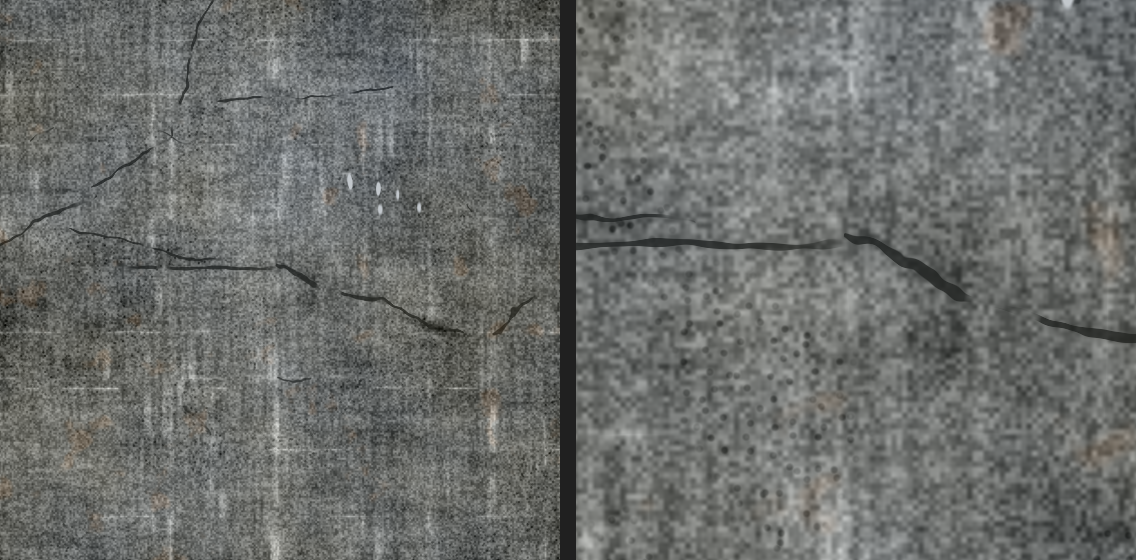
Left, the full canvas; right, a detail of the centre.
Write a Shadertoy shader that draws this texture.

```glsl
float hash(vec2 c) {
    vec3 q = fract(c.xyx * 0.1031);
    q += dot(q, q.yzx + 33.33);
    return fract((q.x + q.y) * q.z);
}

vec2 hash2(vec2 c) {
    return vec2(hash(c), hash(c + 71.7));
}

float valueNoise(vec2 p) {
    vec2 i = floor(p), f = fract(p);
    f = f * f * (3.0 - 2.0 * f);
    return mix(mix(hash(i), hash(i + vec2(1, 0)), f.x),
               mix(hash(i + vec2(0, 1)), hash(i + vec2(1, 1)), f.x), f.y);
}

float fbm(vec2 p) {
    float sum = 0.0, amp = 0.533;
    for (int i = 0; i < 4; i++) {
        sum += amp * valueNoise(p);
        p = mat2(1.6, 1.2, -1.2, 1.6) * p + 17.3;
        amp *= 0.5;
    }
    return sum;
}

// Distance to the nearest jittered cell point
float cellular(vec2 p) {
    vec2 i = floor(p);
    float d = 2.0;
    for (int y = -1; y <= 1; y++)
        for (int x = -1; x <= 1; x++) {
            vec2 c = i + vec2(x, y);
            d = min(d, length(c + hash2(c) - p));
        }
    return d;
}

// Tapered line, with a soft shadow around it
float crack(vec2 p, vec2 a, vec2 b, float width, float pixel) {
    vec2 ab = b - a;
    float t = clamp(dot(p - a, ab) / dot(ab, ab), 0.0, 1.0);
    float d = length(p - a - t * ab);
    float w = width * (0.2 + 1.1 * valueNoise(p * 60.0)) * smoothstep(0.0, 0.08, min(t, 1.0 - t) + 0.02);
    float gaps = smoothstep(0.15, 0.45, valueNoise(p * 38.0 + a * 90.0));
    return gaps * (1.0 - smoothstep(w, w + 1.3 * pixel, d)) + 0.22 * exp(-d / (width * 3.0));
}

float blob(vec2 p, vec2 centre, vec2 size) {
    vec2 q = (p - centre) / size;
    return exp(-dot(q, q));
}

float cracks(vec2 p, float px) {
    vec2 q = p + 0.045 * (vec2(fbm(p * 13.0), fbm(p * 13.0 + 40.0)) - 0.5);
    float c = crack(q, vec2(-0.02, 0.55), vec2(0.17, 0.65), 0.0014, px);
    c = max(c, crack(q, vec2(0.16, 0.67), vec2(0.30, 0.75), 0.0013, px));
    c = max(c, crack(q, vec2(0.30, 0.75), vec2(0.38, 1.02), 0.0010, px));
    c = max(c, crack(q, vec2(0.13, 0.585), vec2(0.41, 0.53), 0.0010, px));
    c = max(c, crack(mix(p, q, 0.25), vec2(0.21, 0.522), vec2(0.50, 0.522), 0.0019, px));
    c = max(c, crack(q, vec2(0.49, 0.525), vec2(0.82, 0.40), 0.0018, px));
    c = max(c, crack(q, vec2(0.87, 0.395), vec2(1.01, 0.515), 0.0013, px));
    c = max(c, crack(q, vec2(0.39, 0.82), vec2(0.69, 0.84), 0.0008, px));
    // Scattered hairlines
    for (int i = 0; i < 7; i++) {
        vec2 a = hash2(vec2(i, 5.0));
        vec2 reach = (hash2(vec2(i, 23.0)) - 0.5) * vec2(0.16, 0.22);
        c = max(c, 0.7 * crack(q, a, a + reach, 0.0008, px));
    }
    return c;
}

// Light formwork seams and worn vertical scuffs
float seamsAndScuffs(vec2 p, float streak) {
    float light = 0.0;
    vec2 wobble = 0.005 * (vec2(valueNoise(p.yx * 22.0), valueNoise(p * 22.0)) - 0.5);
    vec2 broken = smoothstep(0.45, 0.8, vec2(fbm(p * vec2(40, 16)), fbm(p * vec2(16, 40) + 8.0)));
    for (int i = 0; i < 10; i++) {
        vec2 d = abs(p + wobble - hash2(vec2(i, 41.0)));
        light += dot(broken, exp(-d / vec2(0.004, 0.002))) * 0.22;
    }
    for (int i = 0; i < 26; i++) {
        vec2 size = mix(vec2(0.006, 0.015), vec2(0.022, 0.05), hash2(vec2(i, 67.0)));
        light += 0.17 * blob(p, hash2(vec2(i, 89.0)), size) * smoothstep(0.3, 0.8, streak);
    }
    return light;
}

void mainImage(out vec4 fragColor, in vec2 fragCoord) {
    vec2 p = fragCoord / iResolution.xy;
    float pixel = 1.0 / iResolution.y;

    // Weathered base: clouds, brushed streaks and sharp grain
    float clouds = fbm(p * 4.5 + 3.0) - 0.5;
    float mottling = fbm(p * vec2(16, 24)) - 0.5;
    float vertical = valueNoise(p * vec2(150, 11));
    float horizontal = valueNoise(p * vec2(13, 125));
    float grain = valueNoise(p * 310.0) - 0.5;
    float coarse = valueNoise(p * 165.0 + 9.0) - 0.5;
    float tone = 0.412 + 0.23 * clouds + 0.15 * mottling + 0.24 * grain + 0.10 * coarse;
    tone += 0.10 * (vertical - 0.5) + 0.08 * (horizontal - 0.5);

    // Pale cool area above the centre, darker borders
    float glow = blob(p, vec2(0.58, 0.80), vec2(0.25, 0.20));
    vec2 border = 4.0 * p * (1.0 - p);
    tone += 0.05 * glow + 0.10 * (pow(max(border.x * border.y, 0.0), 0.3) - 0.82);
    tone += seamsAndScuffs(p, vertical);

    // Horizontal dark smears
    for (int i = 0; i < 12; i++) {
        vec2 size = mix(vec2(0.03, 0.003), vec2(0.09, 0.012), hash2(vec2(i, 113.0)));
        tone -= 0.09 * blob(p, hash2(vec2(i, 131.0)), size) * (0.4 + horizontal);
    }

    // Pits, cracks and the stains beside them
    float pits = 1.0 - smoothstep(0.08, 0.22, cellular(p * 75.0));
    tone -= 0.13 * pits * smoothstep(0.45, 0.65, fbm(p * 9.0 + 20.0));
    float stain = blob(p, vec2(0.78, 0.415 - 0.3 * (p.x - 0.78)), vec2(0.035, 0.010));
    stain += 0.8 * blob(p, vec2(0.257, 0.718), vec2(0.009));
    tone -= 0.22 * stain * (0.6 + vertical);
    tone = mix(tone, 0.13, 0.8 * clamp(cracks(p, pixel), 0.0, 1.0));

    // Cool and warm tints
    float warmth = fbm(p * 6.0 + 50.0) - 0.5 - 0.35 * glow;
    vec3 colour = tone + vec3(-0.001, 0.006, -0.008) + warmth * vec3(0.035, 0.008, -0.05);
    float rust = smoothstep(0.68, 0.82, fbm(p * 17.0 + 80.0));
    colour += rust * vec3(0.04, 0.0, -0.03);

    // Small white paint chips
    for (int i = 0; i < 6; i++) {
        vec2 centre = vec2(0.61, 0.62) + vec2(0.17, 0.06) * hash2(vec2(i, 151.0));
        float chip = blob(p, centre, vec2(0.005, 0.014)) * (0.4 + vertical);
        colour = mix(colour, vec3(0.76, 0.78, 0.80), smoothstep(0.35, 0.75, chip));
    }
    fragColor = vec4(clamp(colour, 0.0, 1.0), 1.0);
}
```
